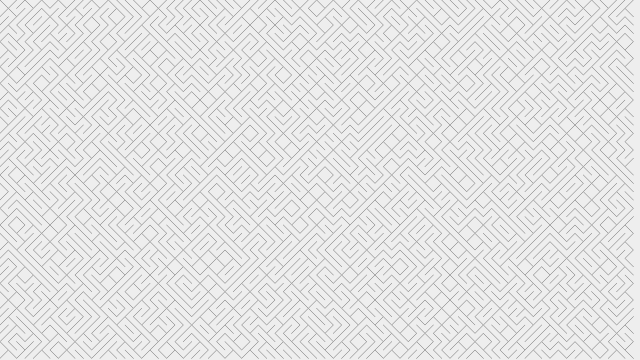
This pattern is drawn by a Shadertoy shader. Its source:

```glsl
// Draws a maze of thin dark diagonals, one random slash per square cell, on pale grey.

const vec3 PAPER = vec3(0.933);
const vec3 INK = vec3(0.1);
const float ROWS = 43.2;        // cells per canvas height
const float LINE_WIDTH = 0.031; // in cells

// Sine-free hash of a cell index, 0 to 1.
float hash(vec2 cell) {
    vec3 q = fract(cell.xyx * 0.1031);
    q += dot(q, q.yzx + 33.33);
    return fract((q.x + q.y) * q.z);
}

float segmentDistance(vec2 p, vec2 a, vec2 b) {
    vec2 ab = b - a;
    float t = clamp(dot(p - a, ab) / dot(ab, ab), 0.0, 1.0);
    return length(p - a - ab * t);
}

// Distance to the random diagonal of one cell.
float slashDistance(vec2 p, vec2 cell) {
    float flip = step(0.5, hash(cell));
    return segmentDistance(p - cell, vec2(0.0, flip), vec2(1.0, 1.0 - flip));
}

// Nearest slash among the surrounding cells; only whole cells are filled.
float mazeDistance(vec2 p, vec2 gridSize) {
    float nearest = 10.0;
    for (int y = -1; y <= 1; y++) {
        for (int x = -1; x <= 1; x++) {
            vec2 cell = floor(p) + vec2(x, y);
            bool inside = all(greaterThanEqual(cell, vec2(0.0)))
                       && all(lessThan(cell, gridSize));
            if (inside) nearest = min(nearest, slashDistance(p, cell));
        }
    }
    return nearest;
}

// Integral of a unit triangle filter.
float filterIntegral(float t) {
    t = clamp(t, -1.0, 1.0);
    return 0.5 + t - 0.5 * t * abs(t);
}

// Filtered coverage of a line, exact for a pixel crossed diagonally.
float lineCoverage(float d, float width, float radius) {
    return filterIntegral((d + 0.5 * width) / radius)
         - filterIntegral((d - 0.5 * width) / radius);
}

void mainImage(out vec4 fragColor, in vec2 fragCoord) {
    // Cell units, counted from the upper left corner.
    float pixel = ROWS / iResolution.y;
    vec2 p = vec2(fragCoord.x, iResolution.y - fragCoord.y) * pixel;
    vec2 gridSize = floor(iResolution.xy * pixel + 0.001);

    float d = mazeDistance(p, gridSize);
    float ink = lineCoverage(d, LINE_WIDTH, pixel * sqrt(0.5));
    fragColor = vec4(mix(PAPER, INK, ink), 1.0);
}
```
